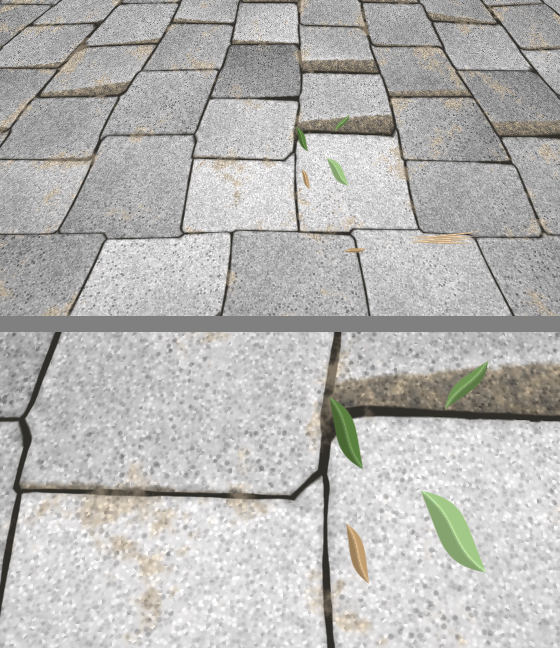
Top, the full canvas; bottom, a detail of the centre.
Reproduce this texture procedurally as a WebGL 1 fragment shader.

```glsl
precision highp float;
uniform vec2 u_resolution;
#define COLUMN_SPREAD 0.28
#define HORIZON 0.678
#define ROW_DEPTH 0.18
#define FRONT_JOINT 0.741
#define FRONT_SHIFT 0.45
#define CENTRE_X 0.949
#define JOINT 0.0042
#define CORNER 0.015
#define SUNKEN vec2(-1.0, 2.0)
#define PALE vec3(0.875, 0.87, 0.87)
#define SAND vec3(0.69, 0.63, 0.54)
#define DARK vec3(0.19, 0.18, 0.16)

float hash(vec2 p) { return fract(sin(dot(p, vec2(127.1, 311.7))) * 4375.85); }

// Cellular noise: x is distance to the nearest grain, y its random tone
vec2 grains(vec2 p) {
  vec2 best = vec2(9.0, 0.0);
  for (int k = 0; k < 9; k++) {
    vec2 c = floor(p) + vec2(mod(float(k), 3.0), floor(float(k) / 3.0)) - 1.0;
    float d = length(c + vec2(hash(c), hash(c + 19.3)) - p);
    if (d < best.x) best = vec2(d, hash(c + 3.7));
  }
  return best;
}

// Layered sines, roughly -1 to 1
float blotches(vec2 p) {
  float sum = 0.0, gain = 0.5;
  for (int i = 0; i < 5; i++) {
    sum += gain * sin(p.x + 1.7 * sin(p.y)) * cos(p.y - 1.3 * sin(p.x));
    p = mat2(1.5, 1.1, -1.1, 1.5) * p + 2.3;
    gain *= 0.62;
  }
  return sum;
}

float roundBox(vec2 p, vec2 halfSize, float r) {
  vec2 q = abs(p) - halfSize + r;
  return length(max(q, 0.0)) + min(max(q.x, q.y), 0.0) - r;
}

vec3 leaf(vec3 base, vec2 p, float angle, vec2 size, vec3 tint, float px) {
  float c = cos(angle), s = sin(angle);
  vec2 q = vec2(c * p.x + s * p.y, c * p.y - s * p.x);
  float bend = q.y + 0.25 * size.y * sin(q.x / size.x * 3.0);
  float d = abs(bend) - size.y * (1.0 - q.x * q.x / (size.x * size.x));
  vec3 blade = tint * (0.85 + 0.2 * step(0.0, bend)) + 0.12 * smoothstep(0.003, 0.0, abs(bend));
  return mix(base, blade, smoothstep(px, -px, d));
}

void main() {
  vec2 p = gl_FragCoord.xy / u_resolution.y;
  float px = 1.0 / u_resolution.y;
  // Perspective ground: columns spread and rows deepen toward the viewer
  float depth = 1.0 - p.y + HORIZON, width = COLUMN_SPREAD * depth;
  float aspect = ROW_DEPTH / COLUMN_SPREAD;
  float u = (p.x - CENTRE_X) / width;
  float v = log((FRONT_JOINT + HORIZON) / depth) / ROW_DEPTH;
  vec2 ground = vec2(u, v * aspect);
  float stain = blotches(ground * 4.0), rough = blotches(ground * 27.0);
  u += 0.04 * sin(v * 1.9 + u);

  // Nearest two stones, overlapping slightly, each shifted and tilted
  float near = 9.0, next = 9.0;
  vec2 id = vec2(0.0), local = vec2(0.0), size = vec2(0.512, 0.535 * aspect) * width;
  for (int k = 0; k < 9; k++) {
    float row = floor(v) + floor(float(k) / 3.0) - 1.0;
    float x = u - (row < 0.0 ? FRONT_SHIFT : 0.0);
    float col = floor(x) + mod(float(k), 3.0) - 1.0;
    float stagger = 0.5 * (1.0 - mod(col, 2.0)) * smoothstep(0.0, 2.0, v);
    vec2 stone = vec2(col, row);
    vec2 jitter = vec2(hash(stone + 5.1), hash(stone + 8.6)) - 0.5;
    vec2 q = vec2(x, v - stagger) - stone - 0.5 + jitter * vec2(0.07, 0.16);
    q += vec2(-0.06 * q.y, 0.22 * q.x) * (hash(stone + 2.2) - 0.5);
    q *= vec2(1.0, aspect) * width;
    float d = roundBox(q, size, CORNER);
    next = min(next, max(near, d));
    if (d < near) { near = d; id = stone; local = q; }
  }
  float inside = min(0.002 - near, 0.5 * (next - near)) + 0.0016 * rough;
  float sunken = 1.0 - step(0.5, distance(id, SUNKEN));
  vec2 along = local / size;

  // Stone top: broad light, tone and lean of each stone, chips and grit
  vec2 off = p - vec2(0.85, 0.38);
  float tone = 0.57 + 0.37 * exp(-dot(off, off * vec2(1.1, 1.4)));
  tone += 0.17 * (hash(id + 1.4) - 0.5) + 0.07 * stain - 0.20 * sunken;
  tone += 0.11 * dot(along, vec2(hash(id + 4.4), hash(id + 6.1)) - 0.5);
  vec2 fine = grains(ground * 72.0), coarse = grains(ground * 34.0);
  float grit = (fine.y - 0.5) * smoothstep(0.85, 0.1, fine.x);
  float exposed = smoothstep(-0.3, 0.4, stain + 0.6 * hash(id + 9.2) - 0.3);
  float pebble = smoothstep(0.42, 0.15, coarse.x) * step(0.70, coarse.y);
  tone += 0.30 * grit + 0.06 * rough - pebble * (0.06 + 0.18 * exposed);
  vec3 color = PALE * tone;

  // Sandy wear gathers near the edges of some stones
  float rim = smoothstep(0.05, 0.0, inside);
  float worn = stain + 0.6 * hash(id + 7.7) - 0.3 + 0.3 * rim + 0.35 * rough;
  color = mix(color, SAND * (1.08 + 0.5 * grit), 0.7 * smoothstep(0.42, 0.85, worn));
  color += 0.09 * smoothstep(0.018, 0.006, inside) * (0.5 + rough);

  // Exposed, wedge shaped front faces of the lifted stones
  float lifted = smoothstep(0.7, 1.6, v) * smoothstep(5.5, 3.4, v) * (1.0 - sunken);
  lifted *= smoothstep(0.15, 0.8, hash(id + 6.3)) * exp(-0.12 * u * u);
  float slope = 1.0 + (hash(id + 3.3) - 0.5) * 1.1 * along.x;
  float lip = width * 0.17 * lifted * slope - local.y - 0.93 * size.y + 0.004 * rough;
  float face = smoothstep(-0.003, 0.003, lip) * smoothstep(0.02, 0.1, lifted);
  vec3 side = mix(SAND, vec3(0.43, 0.42, 0.40), clamp(0.4 + 0.7 * rough, 0.0, 1.0));
  color += 0.08 * smoothstep(-0.02, 0.0, lip) * lifted;
  color = mix(color, side * (1.0 + 0.5 * grit - 6.0 * max(lip, 0.0)), face);

  // Joints: wide along columns, broken across rows, deep below lifted stones
  float across = smoothstep(-0.06, 0.06, abs(along.y) - abs(along.x));
  float below = step(local.y, 0.0) * lifted * across;
  float gap = mix(0.85, 0.35, across) + 0.5 * stain + 0.3 * rough + 1.1 * below;
  gap = max(JOINT * gap, 0.0004);
  color *= 0.82 + 0.18 * smoothstep(0.0, 0.013, inside);
  vec3 crack = mix(DARK, SAND * 0.85, 0.8 * smoothstep(0.15, 0.6, stain + 0.3 * rough));
  color = mix(crack, color, smoothstep(gap - px, gap + px, inside));

  // Fallen leaves and straw
  vec3 green = vec3(0.34, 0.48, 0.24), dry = vec3(0.72, 0.59, 0.42);
  color = leaf(color, p - vec2(0.956, 0.56), -1.13, vec2(0.042, 0.011), green, px);
  color = leaf(color, p - vec2(1.069, 0.456), -0.89, vec2(0.055, 0.017), green + 0.27, px);
  color = leaf(color, p - vec2(1.083, 0.611), 0.85, vec2(0.034, 0.008), green + 0.08, px);
  color = leaf(color, p - vec2(0.968, 0.433), -1.2, vec2(0.034, 0.008), dry, px);
  color = leaf(color, p - vec2(1.123, 0.208), 0.15, vec2(0.035, 0.007), dry, px);
  for (int i = 0; i < 5; i++) {
    float k = float(i), turn = 0.25 * hash(vec2(k, 7.0)) - 0.1;
    vec2 at = vec2(1.38 + 0.05 * hash(vec2(k, 1.0)), 0.232 + 0.006 * k);
    color = leaf(color, p - at, turn, vec2(0.09, 0.003), dry + 0.1, px);
  }
  gl_FragColor = vec4(clamp(color, 0.0, 1.0), 1.0);
}
```
